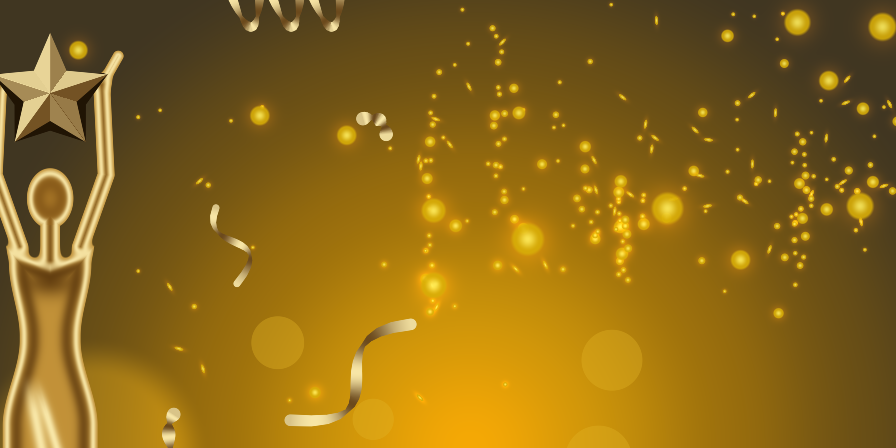
Write a Shadertoy shader that draws this background.

```glsl
// Golden statuette lifting a star, with sparkles, discs and ribbons on an amber glow.
#define GLOW_CENTER vec2(1.05, 0)
#define CLOUD_COUNT 130
#define STRING_DOTS 15
#define CREAM vec3(.97, .9, .65)
#define GOLD vec3(.76, .57, .22)
#define BROWN vec3(.36, .22, .05)
#define FIGURE_X .112

float hash(float n) { return fract(sin(n * 127.1) * 43758.5); }
float cover(float d) { return 1. - smoothstep(-.5, .5, d * iResolution.y); }
float bump(float x, float w) { return exp(-x * x / (w * w)); }

// x: distance to the segment, y: position along it
vec2 segment(vec2 p, vec2 a, vec2 b) {
  vec2 ab = b - a;
  float t = clamp(dot(p - a, ab) / dot(ab, ab), 0., 1.);
  return vec2(length(p - a - ab * t), t);
}

vec3 backdrop(vec2 p) {
  float r = length(p - GLOW_CENTER);
  vec3 c = mix(vec3(.96, .66, .02), vec3(.8, .58, .04), smoothstep(0., .34, r));
  c = mix(c, vec3(.6, .43, .05), smoothstep(.25, .62, r));
  c = mix(c, vec3(.43, .32, .08), smoothstep(.56, .88, r));
  c = mix(c, vec3(.25, .21, .13), smoothstep(.8, 1.2, r));
  return c + vec3(.2, .15, .01) * smoothstep(.27, .18, length(p - vec2(.2, -.02)));
}

// Glowing bead, squeezed across its axis for flecks
void addDot(inout vec3 col, vec2 q, float r, float squeeze, float angle) {
  float s = sin(angle), c = cos(angle);
  float d = length(vec2(q.x * c + q.y * s, (q.y * c - q.x * s) * squeeze)) / r;
  col += vec3(.2, .1, 0) * exp(-.5 * d * d);
  float soft = max(.15, .5 / (r * iResolution.y));
  vec3 tint = mix(vec3(.99, .93, .36), vec3(.84, .68, .03), smoothstep(0., .8, d));
  col = mix(col, tint, .88 - .88 * smoothstep(1. - soft, 1. + soft, d));
}

void addSparkles(inout vec3 col, vec2 p) {
  // Cloud on the right, thin on the left; every third bead a fleck
  for (int i = 0; i < CLOUD_COUNT; i++) {
    float n = float(i) + 1.;
    vec2 c = vec2(.93 + 1.09 * hash(n), .26 + .38 * (hash(n + 131.) + hash(n + 277.)));
    if (i % 5 == 0) c = vec2(.25 + hash(n), .08 + .75 * hash(n + 90.));
    bool fleck = i % 3 == 0;
    float r = fleck ? .01 : .004 + .011 * pow(hash(n + 419.), 4.);
    addDot(col, p - c, r, fleck ? 2.6 : 1., 3.14 * hash(n + 523.));
  }
  // Hanging strings: x, middle height, half length, spread
  vec4 strings[6] = vec4[6](vec4(.966, .56, .28, .03), vec4(1.112, .73, .22, .03),
    vec4(1.39, .48, .12, .03), vec4(1.36, .52, .06, .16),
    vec4(1.786, .54, .18, .03), vec4(1.85, .57, .1, .2));
  for (int i = 0; i < 6 * STRING_DOTS; i++) {
    vec4 s = strings[i / STRING_DOTS];
    float n = float(i) + 900.;
    float along = 2. * (float(i % STRING_DOTS) + hash(n)) / float(STRING_DOTS) - 1.;
    vec2 c = s.xy + vec2(s.w * (hash(n + 150.) - .5), along * s.z);
    addDot(col, p - c, .005 + .01 * pow(hash(n + 310.), 3.), 1., 0.);
  }
  // Large beads: centre and radius
  vec3 beads[12] = vec3[12](vec3(1.78, .95, .028), vec3(1.97, .94, .03),
    vec3(1.85, .82, .021), vec3(1.49, .535, .034), vec3(1.178, .466, .035),
    vec3(.58, .742, .021), vec3(.774, .698, .021), vec3(.175, .888, .02),
    vec3(1.653, .42, .021), vec3(1.92, .54, .029), vec3(.968, .53, .026),
    vec3(.968, .363, .028));
  for (int i = 0; i < 12; i++) addDot(col, p - beads[i].xy, beads[i].z, 1., 0.);
}

// Metallic strip along a cubic curve
void addRibbon(inout vec3 col, vec2 p, vec2 a, vec2 b, vec2 c, vec2 d, float width) {
  vec2 prev = a, best = vec2(9, 0);
  for (float i = 1.; i <= 16.; i++) {
    float t = i / 16., u = 1. - t;
    vec2 next = u * u * u * a + 3. * u * t * (u * b + t * c) + t * t * t * d;
    vec2 s = segment(p, prev, next);
    if (s.x < best.x) best = vec2(s.x, (i - 1. + s.y) / 16.);
    prev = next;
  }
  vec3 tint = mix(BROWN, CREAM, .55 + .45 * sin(best.y * 13. + .6));
  col = mix(col, tint, cover(best.x - width * (.35 + .65 * abs(cos(best.y * 6.28)))));
}

float smoothMin(float a, float b, float k) {
  float h = max(k - abs(a - b), 0.) / k;
  return min(a, b) - h * h * k * .25;
}

void addFigure(inout vec3 col, vec2 s) {
  // Torso, raised arms, neck and head
  vec2 m = vec2(abs(s.x), s.y), elbow = vec2(.125, .61), wrist = vec2(.115, .81);
  float w = mix(.106, .068, smoothstep(.05, .24, s.y));
  w = mix(w, .092, smoothstep(.25, .41, s.y));
  float d = max((m.x - w) * .9, s.y - .41 - .35 * m.x);
  float arm = min(segment(m, elbow, vec2(.068, .45)).x, segment(m, wrist, elbow).x) - .019;
  arm = smoothMin(arm, segment(m, vec2(.152, .875), wrist).x - .012, .02);
  d = smoothMin(d, arm, .03);
  d = smoothMin(d, segment(s, vec2(0, .52), vec2(0, .42)).x - .022, .025);
  float head = length((s - vec2(0, .557)) * vec2(1, .77)) - .052;
  d = min(d, head);
  // Dark bust, skirt folds and polished rim
  vec3 tint = mix(GOLD, BROWN, .75 * bump(d + .028, .014));
  tint = mix(tint, BROWN, .8 * bump(s.x, .063) * bump(s.y - .37, .032));
  tint = mix(tint, vec3(.58, .39, .11), .7 * cover(head + .006));
  float folds = bump(s.x + .019 + .2 * s.y, .014) + bump(s.x - .015 + .3 * s.y, .012);
  tint = mix(tint, CREAM, min(1., folds) * smoothstep(.17, .07, s.y));
  tint = mix(tint, CREAM, .95 * bump(d + .009, .006));
  col = mix(col, tint, cover(d));
}

// Faceted star with a dark back plate
float starDistance(vec2 q, float k, float inner) {
  vec2 edge = inner * vec2(.588, .809) - vec2(0, 1);
  vec2 folded = length(q) * vec2(abs(sin(k)), cos(k)) - vec2(0, .135);
  return dot(folded, normalize(vec2(-edge.y, edge.x)));
}
void addStar(inout vec3 col, vec2 q) {
  float a = atan(q.x, q.y), k = mod(a + .6283, 1.2566) - .6283;
  float side = 1. - 2. * cover(k * length(q));
  float light = .55 + .4 * cos(a - k + side * 1.2 + .7);
  col = mix(col, BROWN * .35, cover(starDistance(q, k, .62)) * cover(q.y - .045));
  col = mix(col, mix(BROWN, CREAM, light), cover(starDistance(q, k, .46)));
}

void mainImage(out vec4 fragColor, in vec2 fragCoord) {
  vec2 p = fragCoord / iResolution.y;
  vec3 col = backdrop(p);
  // Translucent discs
  vec3 discs[4] = vec3[4](vec3(.62, .235, .059), vec3(1.366, .196, .068),
    vec3(.833, .064, .046), vec3(1.336, -.025, .075));
  for (int i = 0; i < 4; i++)
    col = mix(col, vec3(.88, .7, .14), .38 * cover(length(p - discs[i].xy) - discs[i].z));
  addSparkles(col, p);
  // Top curls, then loose ribbons
  for (float x = .51; x < .72; x += .09)
    addRibbon(col, p - vec2(x, .91), vec2(0, .12), vec2(.04, 0), vec2(.07, 0), vec2(.07, .12), .011);
  addRibbon(col, p, vec2(.81, .735), vec2(.84, .745), vec2(.86, .73), vec2(.862, .7), .015);
  addRibbon(col, p, vec2(.482, .536), vec2(.44, .43), vec2(.63, .49), vec2(.529, .367), .008);
  addRibbon(col, p, vec2(.648, .062), vec2(.93, .04), vec2(.67, .25), vec2(.917, .276), .013);
  addRibbon(col, p, vec2(.388, .075), vec2(.37, .05), vec2(.375, .02), vec2(.39, -.04), .015);
  addFigure(col, p - vec2(FIGURE_X, 0));
  addStar(col, p - vec2(FIGURE_X, .792));
  fragColor = vec4(col, 1);
}
```
